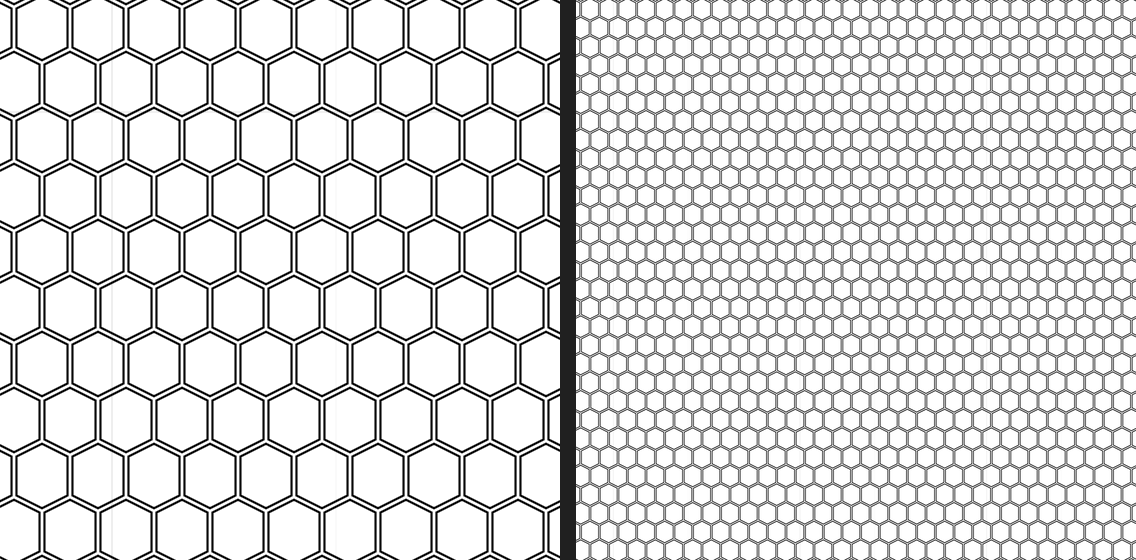
Left, the tile; right, the same tile 3 across and 3 down.
This pattern is drawn by a WebGL 1 fragment shader. Its source:

```glsl
precision highp float;
// Honeycomb of separate black-outlined hexagons on white, with faint hairline joints.

uniform vec2 u_resolution;

float segmentDistance(vec2 p, vec2 a, vec2 b) {
  vec2 ab = b - a;
  return length(p - a - ab * clamp(dot(p - a, ab) / dot(ab, ab), 0.0, 1.0));
}

// Distance to a pointy-topped hexagon outline, folded into one quadrant
float hexOutline(vec2 p) {
  p = abs(p);
  vec2 top = vec2(0.0, 0.576);
  vec2 shoulder = vec2(0.456, 0.348);
  vec2 side = vec2(0.456, 0.0);
  return min(segmentDistance(p, top, shoulder), segmentDistance(p, shoulder, side));
}

// Nearest cell of a lattice that repeats every column and every second row
vec2 latticeCell(vec2 p, vec2 center) {
  vec2 period = vec2(1.0, 2.0);
  return mod(p - center + 0.5 * period, period) - 0.5 * period;
}

// Antialiased coverage of a stroke
float stroke(float dist, float width, float pixel) {
  return clamp((0.5 * width - dist) / pixel + 0.5, 0.0, 1.0);
}

void main() {
  vec2 uv = gl_FragCoord.xy / u_resolution;
  vec2 p = uv * 10.0;
  float pixel = 10.0 / min(u_resolution.x, u_resolution.y);

  // Two interleaved lattices form the staggered rows
  float dist = min(hexOutline(latticeCell(p, vec2(0.25, 0.5))),
                   hexOutline(latticeCell(p, vec2(0.75, 1.5))));
  float ink = stroke(dist, 0.0385, pixel * 1.2);

  // Hairline joints, one stronger and one paler in each direction
  float joint = 0.22 * stroke(abs(p.x - 2.0), 0.011, pixel);
  joint = max(joint, 0.07 * stroke(abs(p.x - 6.0), 0.011, pixel));
  joint = max(joint, 0.18 * stroke(abs(p.y - 8.0), 0.011, pixel));
  joint = max(joint, 0.06 * stroke(abs(p.y - 4.0), 0.011, pixel));

  vec3 paper = vec3(1.0 - joint);
  gl_FragColor = vec4(mix(paper, vec3(0.015), ink), 1.0);
}
```
